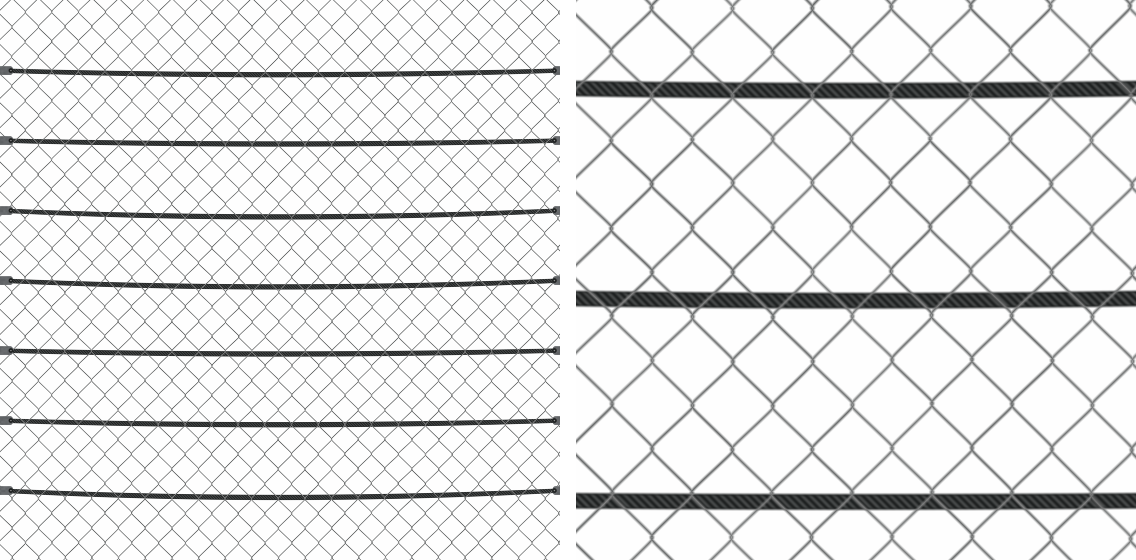
Left, the full canvas; right, a detail of the centre.
Give the GLSL for this pattern, as a three.js fragment shader.

```glsl
// Chain-link wire mesh over seven sagging dark braided cables held by end brackets.
varying vec2 vUv;

const float TAU = 6.2831853;
const float SOFT = 0.0011;              // edge softness in canvas units
const vec2 DIAMONDS = vec2(21.0, 19.0); // mesh repeats across and up
const vec2 MESH_ORIGIN = vec2(0.021, 0.794);
const float CABLES = 7.0;

const vec3 PAPER = vec3(0.995);
const vec3 WIRE = vec3(0.33, 0.34, 0.34);
const vec3 WIRE_LIT = vec3(0.55);
const vec3 CABLE_DARK = vec3(0.12, 0.13, 0.13);
const vec3 CABLE_LIGHT = vec3(0.27, 0.28, 0.28);
const vec3 BRACKET = vec3(0.39, 0.40, 0.41);

float hash(vec2 p) {
  return fract(sin(dot(p, vec2(127.1, 311.7))) * 43758.5453);
}

float noise(vec2 p) {
  vec2 i = floor(p);
  vec2 f = fract(p);
  f = f * f * (3.0 - 2.0 * f);
  float low = mix(hash(i), hash(i + vec2(1.0, 0.0)), f.x);
  float high = mix(hash(i + vec2(0.0, 1.0)), hash(i + 1.0), f.x);
  return mix(low, high, f.y);
}

// Coverage of a shape from its signed distance
float fill(float d) {
  return 1.0 - smoothstep(-SOFT, SOFT, d);
}

float roundBox(vec2 p, vec2 halfSize, float radius) {
  vec2 q = abs(p) - halfSize + radius;
  return length(max(q, 0.0)) + min(max(q.x, q.y), 0.0) - radius;
}

// Triangle wave from -1 to 1 with rounded peaks
float zigzag(float t) {
  return asin(0.985 * cos(TAU * t)) / asin(0.985);
}

// Bent wires run upward; neighbours mirror each other and hook at the knots
float wireMesh(vec2 p, float halfWidth) {
  float column = 0.5 / DIAMONDS.x;
  vec2 q = p - MESH_ORIGIN;
  q += 0.002 * (vec2(noise(p * 9.0), noise(p * 9.0 + 40.0)) - 0.5);
  float nearest = floor(q.x / column);
  float bend = zigzag(q.y * DIAMONDS.y);
  float rise = 0.0005;
  float slope = (zigzag((q.y + rise) * DIAMONDS.y) - bend) / rise;
  float reach = 0.52 * column;
  float stretch = sqrt(1.0 + reach * reach * slope * slope);
  float cover = 0.0;
  for (int k = -1; k <= 1; k++) {
    float i = nearest + float(k);
    float side = 2.0 * mod(i, 2.0) - 1.0;
    float x = (i + 0.5) * column + side * reach * bend;
    float wear = 0.85 + 0.15 * hash(vec2(i, floor(q.y * DIAMONDS.y)));
    cover = max(cover, wear * fill(abs(q.x - x) / stretch - halfWidth));
  }
  return cover;
}

// Height of a cable's ends, counted down from the top
float cableEnd(float row) {
  return 1.0 - row / (CABLES + 1.0) - 0.001;
}

// Each cable hangs by its own amount
float cableSag(float row) {
  return 0.009 + 0.0035 * cos(TAU * (row - 3.5) / 3.7);
}

vec3 cableColor(vec2 p, float across) {
  float braid = 0.5 + 0.5 * sin(TAU * (p.x + across) / 0.0048);
  float rim = smoothstep(0.0025, 0.0045, abs(across));
  return mix(CABLE_DARK, CABLE_LIGHT, braid * (1.0 - 0.7 * rim));
}

// Rounded plate with a ringed bolt
vec3 drawBracket(vec3 base, vec2 p, vec2 center, vec2 bolt, vec2 halfSize) {
  float plate = roundBox(p - center, halfSize, 0.005);
  float grain = 0.06 * (noise(p * 260.0) - 0.5);
  vec3 color = mix(base, BRACKET + grain, fill(plate));
  float r = length(p - bolt);
  color = mix(color, CABLE_DARK, fill(r - 0.0042));
  return mix(color, WIRE_LIT, fill(r - 0.0012));
}

void main() {
  vec2 p = vUv;
  float row = clamp(floor((1.0 - p.y) * (CABLES + 1.0) + 0.5), 1.0, CABLES);
  float endY = cableEnd(row);

  // Cable, slightly thicker toward the middle
  float arc = 4.0 * p.x * (1.0 - p.x);
  float across = p.y - endY + cableSag(row) * arc;
  float thickness = mix(0.0039, 0.0047, arc);
  float span = abs(p.x - 0.505) - 0.483;
  float cable = fill(max(abs(across) - thickness, span));
  vec3 color = mix(PAPER, cableColor(p, across), cable);

  // Mesh in front, lit where it crosses a cable
  color = mix(color, mix(WIRE, WIRE_LIT, cable), wireMesh(p, 0.00065));

  // Brackets at both ends
  color = drawBracket(color, p, vec2(0.006, endY), vec2(0.0195, endY), vec2(0.017, 0.0078));
  color = drawBracket(color, p, vec2(1.002, endY), vec2(0.990, endY), vec2(0.015, 0.0078));

  gl_FragColor = vec4(color, 1.0);
}
```
